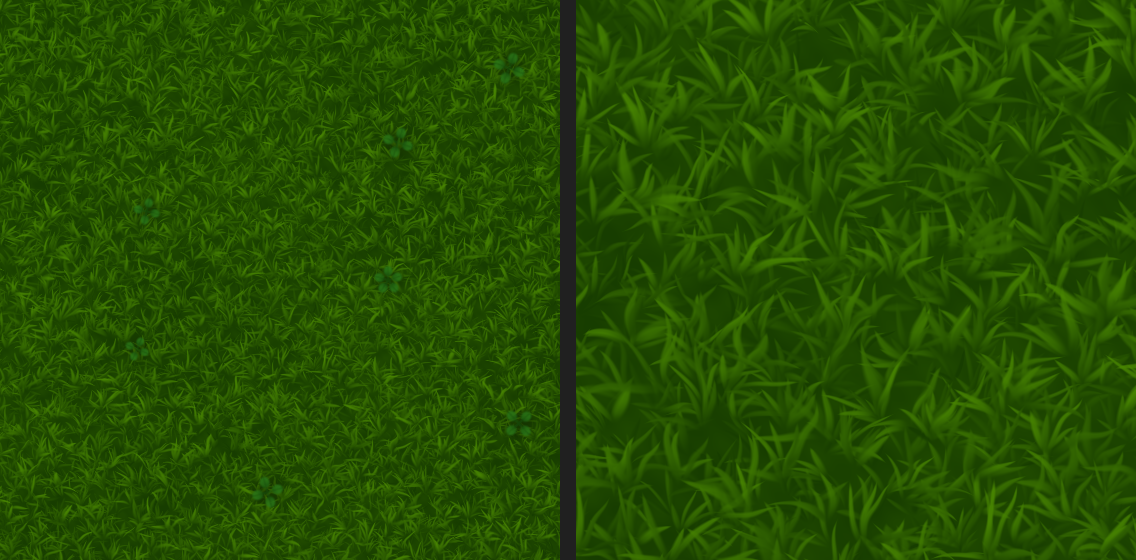
Left, the full canvas; right, a detail of the centre.
Write a Shadertoy shader that draws this texture.

```glsl
// Dense painted lawn: overlapping curved grass tufts with a few clover rosettes.

const vec3 SHADOW_GREEN = vec3(0.092, 0.240, 0.0);
const vec3 SUNLIT_GREEN = vec3(0.245, 0.465, 0.004);
const vec3 CLOVER_DARK = vec3(0.085, 0.310, 0.050);
const vec3 CLOVER_LIGHT = vec3(0.160, 0.460, 0.090);
const int LAYERS = 6;
const int BLADES_PER_TUFT = 4;
const int CLOVERS = 7;
const float CONTRAST = 1.36;

vec3 hash3(vec2 p) {
    vec3 q = fract(p.xyx * vec3(0.1031, 0.1030, 0.0973));
    q += dot(q, q.yxz + 33.33);
    return fract((q.xxy + q.yzz) * q.zyx);
}

// Layered sines, roughly -1 to 1
float waves(vec2 p) {
    return 0.5 * sin(p.x + 1.7 * sin(p.y * 0.8))
         + 0.3 * sin(p.y * 1.9 - p.x * 0.7 + 2.0)
         + 0.2 * sin(p.x * 3.1 + p.y * 2.3 + 4.0);
}

mat2 rotation(float a) {
    return mat2(cos(a), sin(a), -sin(a), cos(a));
}

// One tapered blade rooted at the origin: x = coverage, y = height along it, z = side
vec3 blade(vec2 p, float angle, float size, float bend, float width, float blur) {
    vec2 along = vec2(sin(angle), cos(angle));
    float t = dot(p, along) / size;
    if (t <= 0.0 || t >= 1.0) return vec3(0.0);
    float x = dot(p, vec2(along.y, -along.x)) - bend * t * t;
    float halfWidth = width * 1.25 * sqrt(t) * (1.0 - t * t);
    float soft = halfWidth * 0.5 + blur;
    float body = 1.0 - smoothstep(halfWidth - soft, halfWidth + soft, abs(x));
    float ends = smoothstep(0.0, 0.3, t) * smoothstep(1.0, 0.85, t);
    return vec3(body * ends, t, clamp(x / width, -1.0, 1.0));
}

// Paints one turned grid of upright tufts over the shade below it
float tuftLayer(float shade, vec2 uv, float scale, float seed, float layerShade, float blur) {
    mat2 turn = rotation(seed * 0.93);
    vec2 p = turn * uv * scale + seed * vec2(7.37, 3.61);
    vec2 cell = floor(p);
    for (int y = -1; y <= 1; y++)
    for (int x = -1; x <= 1; x++) {
        vec2 id = cell + vec2(x, y);
        vec3 tuft = hash3(id + seed * 31.0 + 150.0);
        vec2 fromRoot = (p - id - 0.2 - 0.6 * tuft.xy) * turn;
        for (int i = 0; i < BLADES_PER_TUFT; i++) {
            float n = float(i);
            vec3 rnd = hash3(id + vec2(n * 17.0 + 190.0, seed * 23.0 + 230.0));
            float angle = (tuft.z - 0.5) * 1.4 + (n - 1.5) * 0.4 + (rnd.x - 0.5) * 0.7;
            float size = mix(0.5, 1.0, rnd.y);
            float bend = 0.28 * sin(angle) + (rnd.z - 0.5) * 0.42;
            float width = mix(0.045, 0.085, fract(rnd.x * 7.0 + rnd.z));
            vec3 b = blade(fromRoot, angle, size, bend, width, blur);
            float tone = layerShade + (fract(rnd.y * 5.0 + rnd.x) - 0.5) * 0.5;
            tone = tone * (0.35 + 0.85 * smoothstep(0.0, 0.6, b.y)) - 0.12 * b.z;
            shade = mix(shade, tone, 0.85 * b.x);
        }
    }
    return shade;
}

// Rosette of rounded leaves, blended over the grass
vec3 clover(vec3 color, vec2 p, float radius, float leaves, float turn, float blur) {
    float sector = 6.28319 / leaves;
    float a = atan(p.y, p.x) + turn;
    a = (fract(a / sector + 0.5) - 0.5) * sector;
    vec2 q = length(p) / radius * vec2(cos(a), sin(a));
    float d = length((q - vec2(0.66, 0.0)) / vec2(0.36, 0.31));
    float edge = 0.12 + blur / (radius * 0.3);
    float leaf = 1.0 - smoothstep(1.0 - edge, 1.0 + edge, d);
    float stem = 1.0 - smoothstep(0.04, 0.12, abs(q.y));
    stem *= 1.0 - smoothstep(0.4, 0.55, q.x);
    float light = smoothstep(0.1, 0.8, q.x) * (0.7 + 0.3 * smoothstep(0.0, 0.12, abs(q.y)));
    color *= 1.0 - 0.15 * (1.0 - smoothstep(0.6, 1.3, length(p) / radius));
    return mix(color, mix(CLOVER_DARK, CLOVER_LIGHT, light), 0.82 * max(leaf, 0.6 * stem));
}

void mainImage(out vec4 fragColor, in vec2 fragCoord) {
    vec2 uv = fragCoord / iResolution.y;
    float pixel = 1.0 / iResolution.y;

    // Gentle warp turns simple arcs into wavy strands
    vec2 warped = uv + 0.0034 * vec2(waves(uv * 75.0), waves(uv.yx * 68.0 + 9.0));

    // Grass, from small shaded undergrowth to larger lit tufts
    float shade = 0.10 + 0.06 * waves(uv * 120.0);
    for (int i = 0; i < LAYERS; i++) {
        float height = float(i) / float(LAYERS - 1);
        float scale = mix(32.0, 20.0, height);
        float layerShade = mix(0.22, 0.58, height);
        shade = tuftLayer(shade, warped, scale, float(i) + 1.0, layerShade, pixel * scale * 0.5);
    }
    shade += 0.035 * waves(uv * 9.0 + 3.0) + 0.03 * waves(uv.yx * 31.0);
    shade = shade * CONTRAST - 0.045;
    vec3 color = mix(SHADOW_GREEN, SUNLIT_GREEN, clamp(shade, 0.0, 1.2));

    // Clovers, spread by a low-discrepancy sequence
    for (int i = 0; i < CLOVERS; i++) {
        float n = float(i);
        vec3 rnd = hash3(vec2(n * 13.0 + 5.0, 71.0));
        vec2 center = 0.06 + 0.88 * fract(vec2(0.21, 0.36) + n * vec2(0.7549, 0.5698));
        float radius = mix(0.021, 0.028, rnd.x);
        color = clover(color, uv - center, radius, 4.0 + floor(rnd.y * 2.0), rnd.z * 6.28, pixel);
    }
    fragColor = vec4(color, 1.0);
}
```
